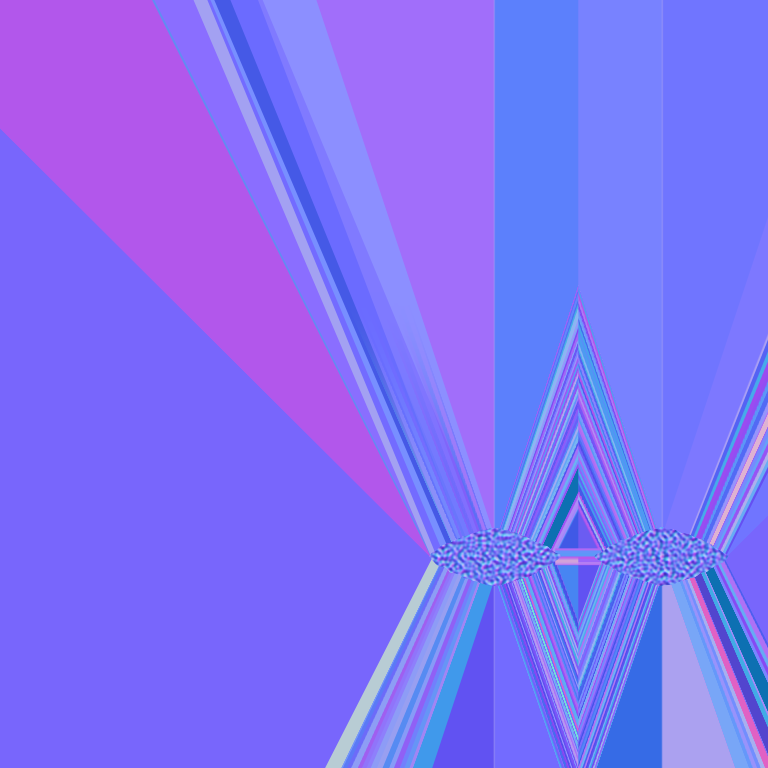
Write a Shadertoy shader that draws this texture map.

```glsl
const float AXIS = 0.753;           // mirror line of the figure
const float HUB_Y = 0.275;
const float HUB_R = 0.1094;         // hub distance from the axis
const vec2 HUB_SIZE = vec2(0.086, 0.038);
const float BEAM_FOOT = 0.311;      // height where upper beams reach the hubs
const float GRAIN = 190.0;

const vec3 BASE = vec3(0.47, 0.40, 0.99);
const vec3 MAGENTA = vec3(0.70, 0.34, 0.92);
const vec3 SKY = vec3(0.36, 0.50, 0.99);
const vec3 PERIWINKLE = vec3(0.47, 0.51, 1.0);
const vec3 IRIS = vec3(0.44, 0.46, 1.0);
const vec3 VIOLET = vec3(0.38, 0.32, 0.95);
const vec3 COBALT = vec3(0.21, 0.42, 0.90);
const vec3 LAVENDER = vec3(0.67, 0.63, 0.94);
const vec3 TEAL = vec3(0.05, 0.44, 0.70);
const vec3 PINK = vec3(0.88, 0.38, 0.77);
const vec3 PEACH = vec3(0.87, 0.70, 0.82);
const vec3 MINT = vec3(0.45, 0.88, 0.85);
const vec3 PALE = vec3(0.72, 0.80, 0.83);
const vec3 CYAN = vec3(0.25, 0.60, 0.92);

// Upper beam edges: distance from the axis at canvas top and at beam foot
const int EDGE_COUNT = 10;
const vec2 EDGES[10] = vec2[10](
    vec2(0.555, 0.210), vec2(0.552, 0.208), vec2(0.501, 0.207), vec2(0.483, 0.199),
    vec2(0.479, 0.189), vec2(0.474, 0.180), vec2(0.453, 0.172), vec2(0.417, 0.155),
    vec2(0.411, 0.124), vec2(0.341, 0.112));
const vec3 BEAM[10] = vec3[10](
    vec3(0.38, 0.55, 0.95), vec3(0.54, 0.43, 1.0), vec3(0.64, 0.63, 0.95),
    vec3(0.45, 0.42, 1.0), vec3(0.47, 0.56, 1.0), vec3(0.27, 0.35, 0.90),
    vec3(0.42, 0.42, 1.0), vec3(0.50, 0.48, 1.0), vec3(0.55, 0.56, 1.0),
    vec3(0.63, 0.43, 0.98));

vec2 hash2(vec2 p) {
    vec3 q = fract(p.xyx * vec3(0.1031, 0.1030, 0.0973));
    q += dot(q, q.yzx + 33.33);
    return fract((q.xx + q.yz) * q.zy) * 2.0 - 1.0;
}

float gradNoise(vec2 p) {
    vec2 i = floor(p), f = p - i, u = f * f * (3.0 - 2.0 * f), e = vec2(1, 0);
    return mix(mix(dot(hash2(i), f), dot(hash2(i + e), f - e), u.x),
               mix(dot(hash2(i + e.yx), f - e.yx), dot(hash2(i + 1.0), f - 1.0), u.x), u.y);
}

// Surface normal packed as a colour
vec3 normalColor(vec2 tilt) { return 0.5 + 0.5 * normalize(vec3(tilt, 1.0)); }

vec3 stripeColor(float k, float seed) {
    return normalColor(hash2(vec2(k + 40.0, seed)) * vec2(0.55, 0.5) + vec2(-0.05, 0.0));
}

// Uneven stripes along t
vec3 stripes(float t, float seed) {
    t += 0.8 * gradNoise(vec2(t * 0.73, seed + 0.5));
    float w = clamp(fwidth(t), 0.001, 1.0), k = floor(t);
    return mix(stripeColor(k, seed), stripeColor(k + 1.0, seed), smoothstep(1.0 - w, 1.0, t - k));
}

float cover(float d) {
    float px = 0.7 / iResolution.y;
    return smoothstep(-px, px, d);
}

float band(float u, float lo, float hi) {
    float w = 0.004;
    return smoothstep(lo - w, lo + w, u) * (1.0 - smoothstep(hi - w, hi + w, u));
}

void mainImage(out vec4 fragColor, in vec2 fragCoord) {
    vec2 p = fragCoord / iResolution.xy;
    float r = abs(p.x - AXIS), right = cover(p.x - AXIS), left = 1.0 - right;
    float above = cover(p.y - HUB_Y), below = 1.0 - above;

    // Upper planes and beams
    float rise = (p.y - BEAM_FOOT) / (1.0 - BEAM_FOOT);
    float outer = mix(EDGES[0].y, EDGES[0].x, rise);
    float inner = mix(EDGES[9].y, EDGES[9].x, rise);
    float u = (outer - r) / max(outer - inner, 0.01);
    float wedge = cover(p.y - HUB_Y - 0.996 * (r - 0.193));
    vec3 upL = mix(BASE, MAGENTA, wedge);
    for (int i = 0; i < EDGE_COUNT; i++)
        upL = mix(upL, BEAM[i], cover(mix(EDGES[i].y, EDGES[i].x, rise) - r));
    float fine = band(u, 0.38, 0.93) * smoothstep(0.62, 0.33, p.y);
    upL = mix(upL, stripes(u * 24.0, 3.0), 0.65 * fine);
    upL = mix(upL, SKY, cover(HUB_R - r));
    vec3 upR = mix(BASE, IRIS, wedge);
    vec3 rays = mix(stripes(u * 24.0, 8.0), PEACH, band(u, 0.25, 0.31));
    rays = mix(rays, vec3(0.49, 0.47, 1.0), smoothstep(0.63, 0.65, u));
    upR = mix(upR, rays, cover(outer - r));
    upR = mix(upR, IRIS, cover(inner - r));
    upR = mix(upR, PERIWINKLE, cover(HUB_R - r));
    vec3 up = mix(upL, upR, right);

    // Lower planes and beams
    float lowOuter = 0.193 + 0.51 * (0.268 - p.y);
    float lowInner = 0.112 + 0.33 * (0.237 - p.y);
    float v = (lowOuter - r) / max(lowOuter - lowInner, 0.01);
    vec3 rayL = mix(stripes(v * 20.0, 14.0), vec3(0.47, 0.48, 0.98), 0.35);
    rayL = mix(rayL, PALE, band(v, -0.1, 0.15));
    rayL = mix(rayL, CYAN, band(v, 0.82, 1.1));
    vec3 rayR = mix(stripes(v * 20.0, 21.0), TEAL, band(v, 0.22, 0.36));
    rayR = mix(rayR, VIOLET * 0.85, band(v, 0.43, 0.54));
    rayR = mix(rayR, PINK, band(v, 0.55, 0.62));
    rayR = mix(rayR, vec3(0.47, 0.65, 0.97), band(v, 0.77, 0.90));
    rayR = mix(rayR, LAVENDER, band(v, 0.90, 1.1));
    vec3 low = mix(BASE, mix(rayL, rayR, right), cover(lowOuter - r));
    low = mix(low, mix(VIOLET, LAVENDER, right), cover(lowInner - r));
    low = mix(low, mix(vec3(0.45, 0.42, 1.0), COBALT, right), cover(HUB_R - r));
    vec3 col = mix(low, up, above);
    col = mix(col, LAVENDER, 0.4 * cover(0.001 - abs(r - HUB_R)));

    // Striped chevrons joining the hubs
    float topEdge = 0.629 - 3.09 * r - p.y, lowEdge = p.y + 0.070 - 2.92 * r;
    float a = topEdge / max(0.293 - 1.09 * r, 0.05);
    float b = lowEdge / max(0.260 - 0.22 * r, 0.05);
    vec3 fanUp = mix(stripes(a * 46.0, 31.0), stripes(a * 46.0, 37.0), right);
    fanUp = mix(fanUp, TEAL, left * band(a, 0.81, 0.92));
    fanUp = mix(fanUp, mix(vec3(0.25, 0.35, 0.90), vec3(0.42, 0.36, 0.95), right), smoothstep(0.99, 1.01, a));
    vec3 fanLow = mix(stripes(b * 46.0, 43.0), stripes(b * 46.0, 47.0), right);
    fanLow = mix(fanLow, MINT, left * band(b, 0.40, 0.425));
    fanLow = mix(fanLow, PINK, left * band(b, 0.445, 0.46));
    fanLow = mix(fanLow, mix(vec3(0.28, 0.52, 0.95), VIOLET, right), smoothstep(0.99, 1.01, b));
    float inside = cover(HUB_R - r);
    col = mix(col, fanUp, inside * above * cover(topEdge));
    col = mix(col, fanLow, inside * below * cover(lowEdge));

    // Narrow bridge
    vec3 bridge = mix(stripes(p.y * 260.0, 53.0), PEACH, left * band(p.y, 0.267, 0.272));
    col = mix(col, bridge, cover(0.030 - r) * cover(0.011 - abs(p.y - 0.275)));

    // Grainy hubs
    vec2 g = p * GRAIN, e = vec2(0.5, 0.0);
    float h = gradNoise(g);
    vec2 tilt = vec2(h - gradNoise(g + e), h - gradNoise(g + e.yx));
    vec2 d = pow(abs(vec2(r - HUB_R, p.y - HUB_Y)) / HUB_SIZE, vec2(1.3));
    float rim = 1.0 - d.x - d.y + 0.10 * gradNoise(p * 110.0);
    vec3 rock = normalColor(tilt * 1.2 + vec2(-0.08, 0.03)) * (0.96 + 0.25 * h);
    col = mix(col, rock, smoothstep(-0.02, 0.02, rim));

    fragColor = vec4(col, 1.0);
}
```
